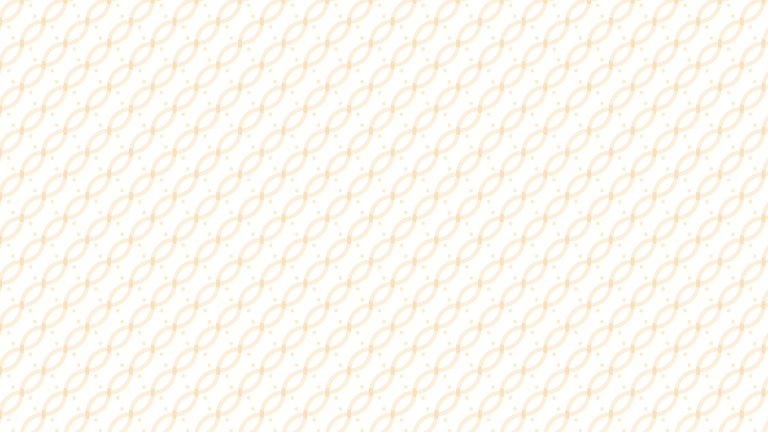
A Shadertoy shader for this pattern:

```glsl
const float PI = 3.14159265;

// Distance to a round-capped unit arc about the origin, running from angle a to angle b
float arcDistance(vec2 p, float a, float b) {
    float middle = 0.5 * (a + b);
    float halfSpan = 0.5 * (b - a);
    float s = sin(middle), c = cos(middle);
    vec2 q = vec2(c * p.x + s * p.y, c * p.y - s * p.x);
    float angle = clamp(atan(q.y, q.x), -halfSpan, halfSpan);
    return length(q - vec2(cos(angle), sin(angle)));
}

// Left side of a link whose tips lie at (0,0) and (1,1)
float linkSide(vec2 p) {
    return arcDistance(p - vec2(1.0, 0.0), 0.5 * PI + 0.19, PI + 0.1);
}

float coverage(float d, float blur) {
    return 1.0 - smoothstep(-blur, blur, d);
}

void mainImage(out vec4 fragColor, in vec2 fragCoord) {
    float unit = 0.0505 * iResolution.y;
    float blur = 0.75 / unit;
    vec2 p = fragCoord / unit - vec2(0.0, 0.81);

    // Lattice axes run along and across the diagonal chains
    vec2 cellPos = fract(0.5 * vec2(p.x + p.y, p.x - p.y));
    vec3 color = vec3(1.0, 1.0, 0.995);
    vec3 strandInk = vec3(0.99, 0.94, 0.86);
    vec3 dotInk = vec3(0.99, 0.93, 0.80);

    for (int j = -1; j <= 1; j++) {
        for (int i = -1; i <= 1; i++) {
            vec2 c = cellPos - vec2(i, j);
            vec2 q = vec2(c.x + c.y, c.x - c.y);

            // Two translucent sides, darker where neighbouring links overlap
            float left = coverage(linkSide(q) - 0.098, blur);
            float right = coverage(linkSide(1.0 - q) - 0.098, blur);
            color *= mix(vec3(1.0), strandInk, left);
            color *= mix(vec3(1.0), strandInk, right);

            // Pair of dots in the gap between chains
            vec2 gap = q - vec2(0.5, -0.5);
            vec2 offset = vec2(0.1, -0.25);
            float d = min(length(gap - offset), length(gap + offset)) - 0.085;
            color = mix(color, dotInk, coverage(d, blur));
        }
    }
    fragColor = vec4(color, 1.0);
}
```
